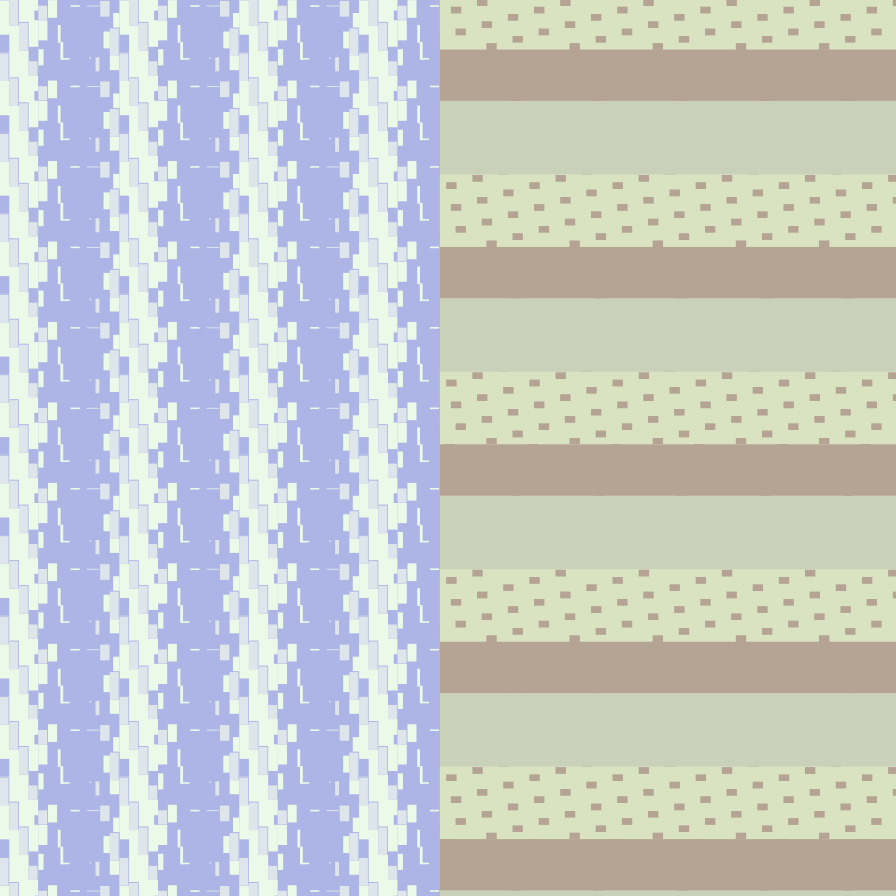
Give the GLSL for this pattern, as a Shadertoy shader.

```glsl
const vec3 PERIWINKLE = vec3(0.68, 0.71, 0.90);
const vec3 MINT = vec3(0.92, 0.98, 0.91);
const vec3 MIST = vec3(0.87, 0.90, 0.92);
const vec3 BROWN = vec3(0.71, 0.64, 0.58);
const vec3 SAGE = vec3(0.79, 0.82, 0.73);
const vec3 CREAM = vec3(0.85, 0.89, 0.76);

// Signed offset to the nearest repeat
float wrap(float d, float period) {
    return mod(d + 0.5 * period, period) - 0.5 * period;
}

// Smooth coverage of a span around zero
float span(float d, float halfWidth, float pixel) {
    return clamp((halfWidth - abs(d)) / pixel + 0.5, 0.0, 1.0);
}

// Rectangle (left, top, width, height), repeating vertically every unit
vec3 paint(vec3 base, vec3 ink, vec2 p, vec4 rect, vec2 pixel) {
    vec2 d = p - rect.xy - 0.5 * rect.zw;
    float cover = span(d.x, 0.5 * rect.z, pixel.x)
                * span(wrap(d.y, 1.0), 0.5 * rect.w, pixel.y);
    return mix(base, ink, cover);
}

// Stepped braid: x counts block columns, y counts cells downward
vec3 braid(vec2 p, vec2 pixel) {
    vec3 c = PERIWINKLE;

    // Pale core and its ragged sides
    c = paint(c, MINT, p, vec4(2.0, 0.0, 4.0, 1.2), pixel);
    c = paint(c, MINT, p, vec4(1.0, 0.98, 1.0, 0.18), pixel);
    c = paint(c, MINT, p, vec4(1.35, 0.45, 0.65, 0.19), pixel);
    c = paint(c, MINT, p, vec4(0.35, 0.68, 0.7, 0.21), pixel);
    c = paint(c, MINT, p, vec4(6.0, 0.54, 0.95, 0.25), pixel);
    c = paint(c, MINT, p, vec4(6.0, 0.90, 0.55, 0.20), pixel);
    c = paint(c, MINT, p, vec4(7.0, 0.29, 0.95, 0.22), pixel);

    // Notches in the core
    c = paint(c, PERIWINKLE, p, vec4(2.0, 0.72, 1.0, 0.22), pixel);
    c = paint(c, PERIWINKLE, p, vec4(5.6, 0.42, 0.4, 0.12), pixel);

    // Slanted run of blocks with thin shadows
    for (int k = 1; k <= 6; k++) {
        float column = float(k);
        float top = 0.63 + 0.31 * (column - 1.0);
        float gap = k < 5 ? 0.012 : 0.18;
        c = paint(c, PERIWINKLE, p, vec4(column, top, 1.0, 0.355), pixel);
        c = paint(c, MIST, p, vec4(column, top + gap, 0.92, 0.355 - gap), pixel);
    }

    // Loose blocks on the left
    c = paint(c, MIST, p, vec4(0.0, 0.30, 0.97, 0.195), pixel);
    c = paint(c, MIST, p, vec4(-0.48, 0.0, 0.4, 0.175), pixel);
    c = paint(c, MIST, p, vec4(-1.1, 0.0, 0.15, 0.02), pixel);

    // Stair thread on the right
    for (int k = 0; k < 2; k++) {
        float stair = float(k);
        c = paint(c, MINT, p, vec4(8.03 + 0.27 * stair, 0.60 + 0.21 * stair, 0.29, 0.22), pixel);
    }
    c = paint(c, MINT, p, vec4(8.45, 1.01, 0.8, 0.02), pixel);

    // Dashes
    c = paint(c, MINT, p, vec4(9.35, 0.353, 0.95, 0.02), pixel);
    return paint(c, MIST, p, vec4(-1.37, 0.357, 1.3, 0.012), pixel);
}

// Staggered dots; height is measured upward from the lower band edge
float dots(float x, float height, float pixel) {
    const float ROW = 0.00813;
    float row = floor((height + 0.0007) / ROW);
    float dx = wrap(x - 0.5486 - 0.0292 * row, 0.0928);
    float dy = height - 0.0034 - ROW * row;
    return span(dx, 0.0058, pixel) * span(dy, 0.0038, pixel);
}

// Horizontal bands: brown, sage, dotted cream
vec3 bands(vec2 p, float pixel) {
    const float PERIOD = 0.2203;
    float depth = mod(p.y - 0.0553, PERIOD);
    float brown = span(wrap(depth - 0.02865, PERIOD), 0.02865, pixel);
    float sage = span(depth - 0.0983, 0.0410, pixel);
    vec3 c = mix(CREAM, BROWN, dots(p.x, PERIOD - depth, pixel));
    c = mix(c, SAGE, sage);
    return mix(c, BROWN, brown);
}

void mainImage(out vec4 fragColor, in vec2 fragCoord) {
    float pixel = 1.0 / iResolution.y;
    vec2 p = fragCoord * pixel;
    p.y = 1.0 - p.y;

    // Braid cell: 12.42 block columns wide
    const float COLUMNS = 12.42;
    vec2 cell = vec2(0.1337, 0.0898);
    vec2 scale = vec2(COLUMNS, 1.0) / cell;
    vec2 q = (p - vec2(0.1118, 0.3333)) * scale;
    q.x = mod(q.x + 2.0, COLUMNS) - 2.0;

    // Two panels side by side
    float right = clamp((p.x - 0.491) / pixel + 0.5, 0.0, 1.0);
    vec3 color = mix(braid(q, pixel * scale), bands(p, pixel), right);
    fragColor = vec4(color, 1.0);
}
```
